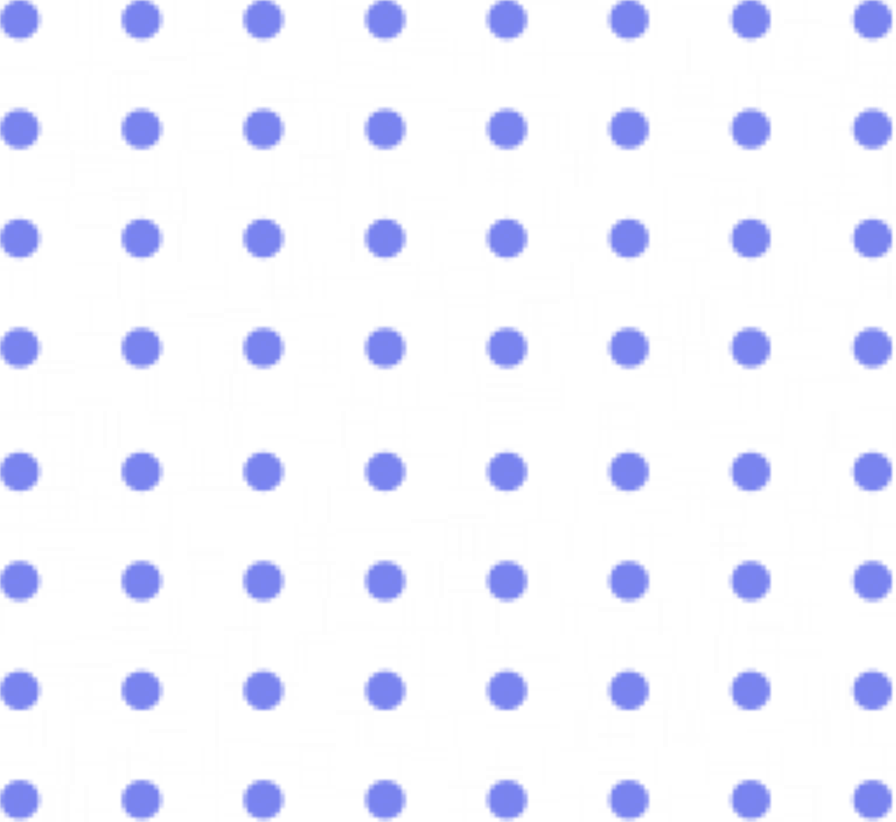
This pattern is drawn by a WebGL 1 fragment shader. Its source:

```glsl
precision highp float;

// Eight by eight periwinkle dots on white, with a wider gap across the middle.
// Each dot is a folded distance function, sampled on a coarse grid and blended
// between grid cells, which gives the slightly stepped, soft rims.

uniform vec2 u_resolution;

// Lengths are fractions of the canvas height.
const vec2 FIRST_DOT = vec2(0.0241, 0.0269);
const vec2 PITCH = vec2(0.1482, 0.1331);
const float MIDDLE = 0.5014;
const float EXTRA_GAP = 0.0175;
const float RADIUS = 0.0236;
const float CELL = 0.00568;

const vec3 PAPER = vec3(1.0);
const vec3 DOT_DARK = vec3(0.475, 0.515, 0.928);
const vec3 DOT_LIGHT = vec3(0.475, 0.515, 0.945);

float hash(vec2 p) {
    return fract(sin(dot(p, vec2(127.1, 311.7))) * 43758.5453);
}

// Signed distance to the nearest dot; the upper half is moved down by the gap.
float dotDistance(vec2 p, float radius) {
    p.y -= EXTRA_GAP * step(MIDDLE, p.y);
    vec2 local = mod(p - FIRST_DOT + 0.5 * PITCH, PITCH) - 0.5 * PITCH;
    return length(local) - radius;
}

// Share of one coarse cell covered by a dot.
float cellCoverage(vec2 cell, float size) {
    float d = dotDistance((cell + 0.5) * size, RADIUS);
    return clamp(0.5 - d / size, 0.0, 1.0);
}

// Coverage blended smoothly between the four surrounding cells.
float softCoverage(vec2 p, float size) {
    vec2 g = p / size - 0.5;
    vec2 cell = floor(g);
    vec2 t = smoothstep(0.0, 1.0, g - cell);
    float low = mix(cellCoverage(cell, size),
                    cellCoverage(cell + vec2(1.0, 0.0), size), t.x);
    float high = mix(cellCoverage(cell + vec2(0.0, 1.0), size),
                     cellCoverage(cell + vec2(1.0, 1.0), size), t.x);
    return mix(low, high, t.y);
}

// Barely visible streaks, a few cells long, running both ways.
float streaks(vec2 p, float size) {
    vec2 g = p / size;
    float across = hash(floor(g * vec2(0.125, 1.0)));
    float down = hash(floor(g * vec2(1.0, 0.125)) + 37.0);
    return max(smoothstep(0.8, 1.0, across), smoothstep(0.8, 1.0, down));
}

void main() {
    vec2 p = gl_FragCoord.xy / u_resolution.y;

    vec3 paper = PAPER - 0.006 * streaks(p, CELL);
    vec3 ink = mix(DOT_DARK, DOT_LIGHT, hash(floor(p / CELL)));

    gl_FragColor = vec4(mix(paper, ink, softCoverage(p, CELL)), 1.0);
}
```
